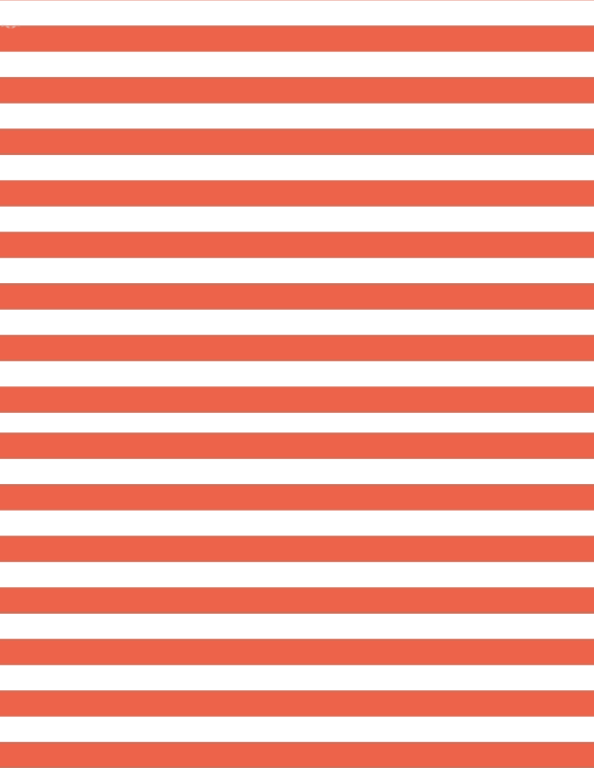
Reproduce this pattern procedurally as a Shadertoy shader.

```glsl
const vec3 PAPER = vec3(1.0);
const vec3 CORAL = vec3(0.93, 0.39, 0.29);
const vec3 RIM = vec3(0.79, 0.43, 0.35);

// Stripe phase: 15 bands, with one narrower gap below the middle.
float stripePhase(float y) {
    return 15.0 * (y + 0.007 * step(0.45, y)) / 1.007;
}

// Signed distance to the nearest band edge, positive inside a band.
float bandDistance(float phase) {
    return (0.25 - abs(fract(phase + 0.25) - 0.5)) * 1.007 / 15.0;
}

// Rim strength of each edge; the 30 edges wrap around the tile.
float edgeStrength(float phase) {
    float edge = mod(floor(2.0 * phase + 0.5), 30.0);
    return 0.68 + 0.18 * sin(edge * 2.4) + 0.12 * sin(edge * 5.3 + 1.0);
}

// Short broken scuff along the upper edge of the top band.
float scuff(vec2 uv) {
    float span = smoothstep(0.0, 0.006, uv.x) * (1.0 - smoothstep(0.026, 0.036, uv.x));
    float ridge = 0.9655 + 0.0012 * sin(uv.x * 260.0);
    float broken = 0.6 + 0.4 * sin(uv.x * 610.0);
    return span * broken * (1.0 - smoothstep(0.0005, 0.0028, abs(uv.y - ridge)));
}

void mainImage(out vec4 fragColor, in vec2 fragCoord) {
    vec2 uv = fragCoord / iResolution.xy;
    float soft = max(0.0016, 0.75 / iResolution.y);
    float phase = stripePhase(uv.y);
    float d = bandDistance(phase);

    // Flat bands with softened edges
    vec3 color = mix(PAPER, CORAL, smoothstep(-soft, soft, d));

    // Thin dull line just inside each edge
    float rim = 1.0 - smoothstep(0.0004, 1.4 * soft, abs(d - 0.001));
    color = mix(color, RIM, rim * edgeStrength(phase));

    // Wear
    color = mix(color, vec3(0.92, 0.80, 0.77), 0.6 * scuff(uv));

    fragColor = vec4(color, 1.0);
}
```
